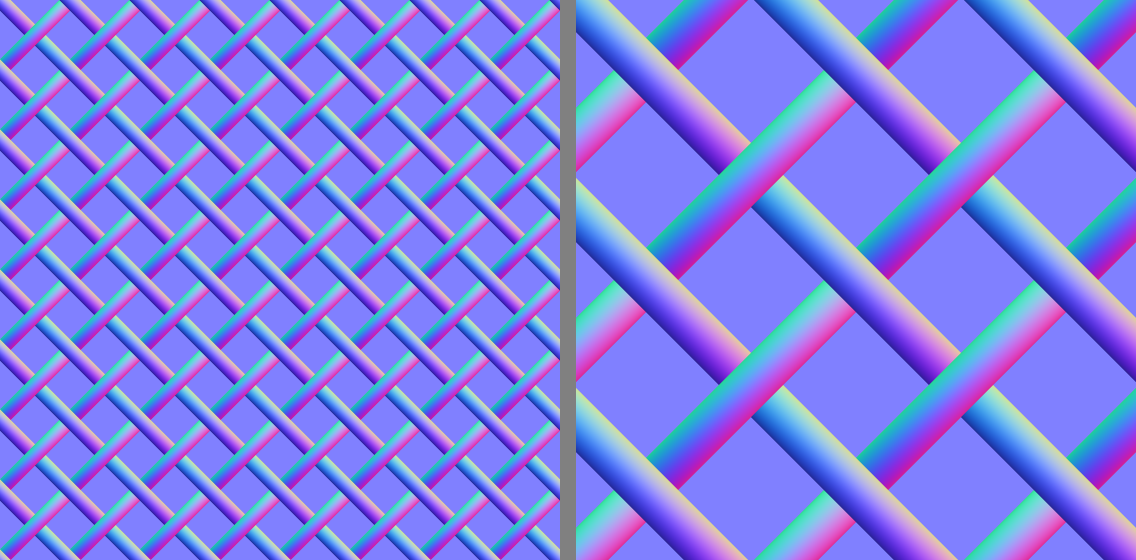
Left, the full canvas; right, a detail of the centre.
This texture map is drawn by a Shadertoy shader. Its source:

```glsl
// Tangent-space normal map of a plain-woven wire mesh, 8 by 8 repeats.
// Diagonal coordinates put every crossing on an integer grid; the parity of
// a crossing picks the upper wire, and slopes of a round, arched wire light it.

const float HALF_WIDTH = 0.153;  // wire radius, in spacings between wires

// Offset along a wire from the nearest crossing where it lies on top.
float offsetFromCrest(float offset, bool onTop) {
    return onTop ? offset : offset - (offset < 0.0 ? -1.0 : 1.0);
}

// Height-field normal: the round flank grows steep enough to hide the arch.
vec3 wireNormal(vec2 alongDir, vec2 acrossDir, float along, float across) {
    float s = clamp(across / HALF_WIDTH, -1.0, 1.0) * 0.99;
    float flankSlope = 1.4 * s / sqrt(1.0 - s * s);
    float archSlope = 0.8 * along;
    return normalize(vec3(acrossDir * flankSlope + alongDir * archSlope, 1.0));
}

float wireCoverage(float across, float blur) {
    return 1.0 - smoothstep(-blur, blur, abs(across) - HALF_WIDTH);
}

void mainImage(out vec4 fragColor, in vec2 fragCoord) {
    // Diagonal grid: x runs up-right, y runs up-left
    vec2 cell = fragCoord / iResolution.xy * 8.0 - 0.5;
    vec2 diagonal = vec2(cell.x + cell.y, cell.y - cell.x);
    vec2 crossing = floor(diagonal + 0.5);
    vec2 local = diagonal - crossing;
    bool risingOnTop = mod(crossing.x + crossing.y, 2.0) < 0.5;
    float blur = 0.5 * 8.0 * sqrt(2.0) / min(iResolution.x, iResolution.y);

    // Rising and falling wires
    vec2 upRight = vec2(1.0, 1.0) * sqrt(0.5);
    vec2 upLeft = vec2(-1.0, 1.0) * sqrt(0.5);
    vec3 rising = wireNormal(upRight, upLeft, offsetFromCrest(local.x, risingOnTop), local.y);
    vec3 falling = wireNormal(upLeft, upRight, offsetFromCrest(local.y, !risingOnTop), local.x);
    float risingMask = wireCoverage(local.y, blur);
    float fallingMask = wireCoverage(local.x, blur);

    // Flat ground, then the lower wire, then the upper one
    vec3 normal = vec3(0.0, 0.0, 1.0);
    if (risingOnTop) {
        normal = mix(normal, falling, fallingMask);
        normal = mix(normal, rising, risingMask);
    } else {
        normal = mix(normal, rising, risingMask);
        normal = mix(normal, falling, fallingMask);
    }
    fragColor = vec4(normal * 0.5 + 0.5, 1.0);
}
```
